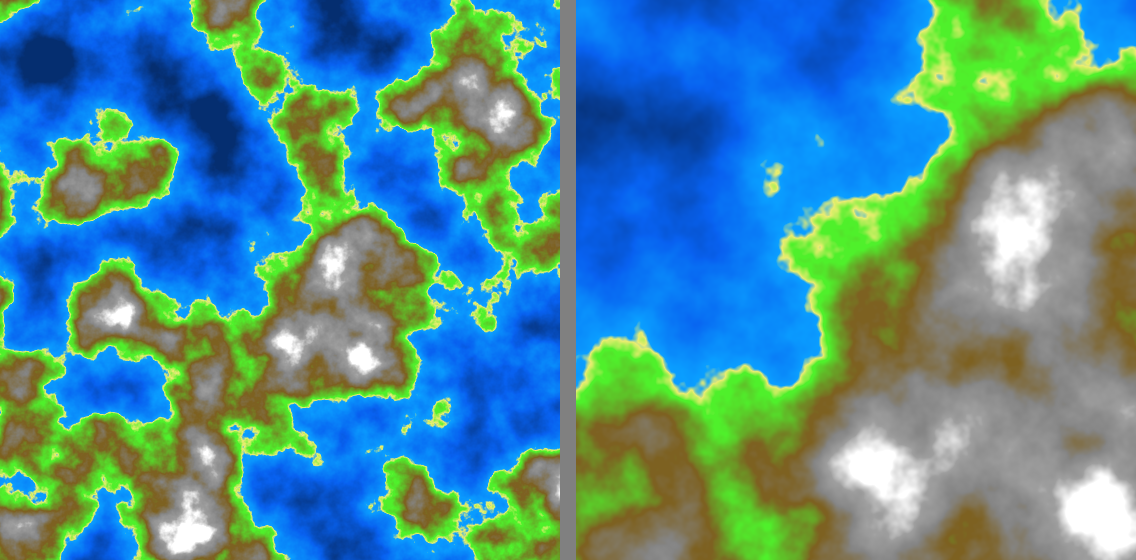
Left: the whole. Right: its middle third, enlarged.
Reproduce this texture procedurally as a Shadertoy shader.

```glsl
// Fractal terrain map: deep and shallow sea, sandy coasts, grass, earth, rock and snow.

const float BASE_CELLS = 4.0;    // largest noise cells per canvas height
const int   OCTAVES = 7;
const float PERSISTENCE = 0.5;   // amplitude ratio between octaves
const float HEIGHT_SCALE = 4.0;  // brings the height to about unit deviation
const float SEA_LEVEL = 0.0;
const uint  SEED = 17u;

const vec3 ABYSS   = vec3(0.02, 0.18, 0.44);
const vec3 SEA     = vec3(0.03, 0.38, 0.94);
const vec3 SHALLOW = vec3(0.04, 0.62, 1.00);
const vec3 SAND    = vec3(0.92, 0.93, 0.44);
const vec3 GRASS   = vec3(0.31, 0.94, 0.17);
const vec3 EARTH   = vec3(0.49, 0.38, 0.13);
const vec3 ROCK    = vec3(0.52, 0.52, 0.52);
const vec3 SCREE   = vec3(0.62, 0.62, 0.62);
const vec3 SNOW    = vec3(1.00, 1.00, 1.00);

// Integer hash of a lattice point, giving a unit gradient
vec2 latticeGradient(ivec2 cell, uint layer) {
    uvec2 v = uvec2(cell) + uvec2(layer * 131u + SEED, layer * 57u + SEED * 7u);
    v = v * 1664525u + 1013904223u;
    v.x += v.y * 1664525u;
    v.y += v.x * 1664525u;
    v ^= v >> 16u;
    v.x += v.y * 1664525u;
    v.y += v.x * 1664525u;
    v ^= v >> 16u;
    vec2 direction = vec2(v & 65535u) / 32767.5 - 1.0;
    return normalize(direction + 0.00001);
}

float gradientNoise(vec2 p, uint layer) {
    ivec2 cell = ivec2(floor(p));
    vec2 f = fract(p);
    vec2 fade = f * f * f * (f * (f * 6.0 - 15.0) + 10.0);
    const ivec2 e = ivec2(0, 1);
    float a = dot(latticeGradient(cell, layer), f);
    float b = dot(latticeGradient(cell + e.yx, layer), f - vec2(e.yx));
    float c = dot(latticeGradient(cell + e.xy, layer), f - vec2(e.xy));
    float d = dot(latticeGradient(cell + e.yy, layer), f - vec2(e.yy));
    return mix(mix(a, b, fade.x), mix(c, d, fade.x), fade.y);
}

// Octaves are turned and shifted so that their lattices never line up
float terrainHeight(vec2 p) {
    const mat2 turnAndDouble = 2.0 * mat2(0.8, 0.6, -0.6, 0.8);
    float height = 0.0;
    float amplitude = 1.0;
    p *= BASE_CELLS;
    for (int i = 0; i < OCTAVES; i++) {
        height += amplitude * gradientNoise(p, uint(i));
        p = turnAndDouble * p + vec2(3.37, 7.71);
        amplitude *= PERSISTENCE;
    }
    return height * HEIGHT_SCALE - SEA_LEVEL;
}

float ramp(float low, float high, float h) {
    return clamp((h - low) / (high - low), 0.0, 1.0);
}

// Piecewise linear colours from the sea floor to the peaks
vec3 terrainColor(float h) {
    vec3 color = mix(ABYSS, SEA, ramp(-2.3, -1.0, h));
    color = mix(color, SHALLOW, ramp(-1.0, -0.05, h));
    color = mix(color, SAND, ramp(-0.05, 0.04, h));
    color = mix(color, GRASS, ramp(0.04, 0.19, h));
    color = mix(color, EARTH, ramp(0.25, 0.85, h));
    color = mix(color, ROCK, ramp(0.90, 1.40, h));
    color = mix(color, SCREE, ramp(1.40, 1.80, h));
    return mix(color, SNOW, ramp(1.80, 2.15, h));
}

void mainImage(out vec4 fragColor, in vec2 fragCoord) {
    vec2 uv = fragCoord / iResolution.y;
    fragColor = vec4(terrainColor(terrainHeight(uv)), 1.0);
}
```
